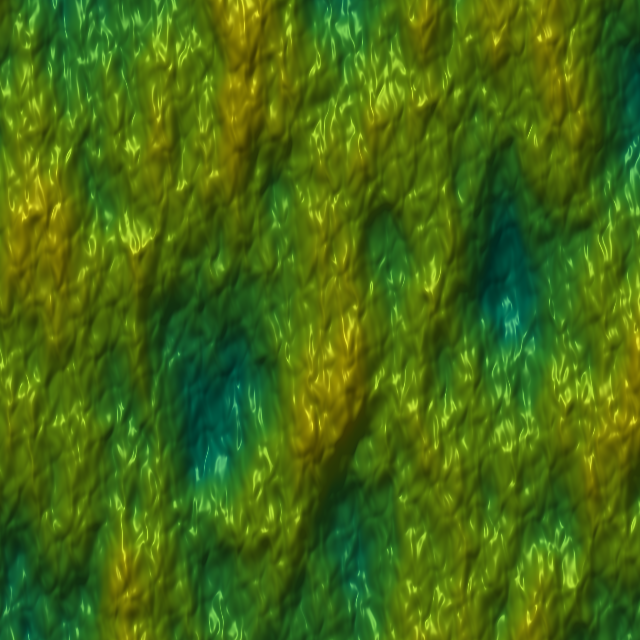
Reproduce this texture procedurally as a WebGL 1 fragment shader.

```glsl
precision highp float;
// Glossy, mossy relief of drooping vertical folds, lit from above.
// Warped layers of sines build a height field; height picks the colour
// from teal hollows to amber crests, and its slope gives shade and glints.

uniform vec2 u_resolution;

// Each layer is turned, refined and bent by the layer before it.
float foldHeight(vec2 uv) {
  vec2 p = uv * vec2(13.5, 5.6) + vec2(3.7, 1.9);
  vec2 bend = sin(p.yx * 0.63 + vec2(0.8, 2.9));
  float height = 0.0;
  float amplitude = 0.9;
  for (int i = 0; i < 9; i++) {
    vec2 wave = sin(p + 0.75 * bend);
    float bump = wave.x * wave.y;
    height += amplitude * (bump - 0.25 * bump * bump); // round crest, narrow crease
    bend = wave.yx + 0.3 * bend;
    p = mat2(0.8, 0.6, -0.6, 0.8) * p * 1.5 + vec2(2.3, 4.1);
    amplitude *= 0.64;
  }
  return height;
}

// Teal, green, olive, yellow and amber in order of height.
vec3 mossColor(float level) {
  vec3 color = mix(vec3(0.0, 0.37, 0.28), vec3(0.15, 0.42, 0.12),
                   smoothstep(0.08, 0.38, level));
  color = mix(color, vec3(0.34, 0.48, 0.04), smoothstep(0.36, 0.58, level));
  color = mix(color, vec3(0.53, 0.50, 0.01), smoothstep(0.56, 0.80, level));
  return mix(color, vec3(0.72, 0.52, 0.0), smoothstep(0.82, 1.1, level));
}

void main() {
  vec2 uv = gl_FragCoord.xy / u_resolution;

  // Surface normal from central differences
  vec2 probe = vec2(0.002, 0.0);
  vec2 slope = vec2(
    foldHeight(uv + probe.xy) - foldHeight(uv - probe.xy),
    foldHeight(uv + probe.yx) - foldHeight(uv - probe.yx)) / (2.0 * probe.x);
  vec3 normal = normalize(vec3(-0.042 * slope, 1.0));

  // Soft shade and small wet glints
  vec3 light = normalize(vec3(-0.2, 0.75, 0.65));
  vec3 halfway = normalize(light + vec3(0.0, 0.0, 1.0));
  float diffuse = max(dot(normal, light), 0.0);
  float glint = pow(max(dot(normal, halfway), 0.0), 50.0);

  vec3 color = mossColor(0.54 + 0.25 * foldHeight(uv));
  color *= 0.46 + 0.78 * diffuse;
  color += vec3(0.30, 0.32, 0.17) * glint;
  gl_FragColor = vec4(color, 1.0);
}
```
